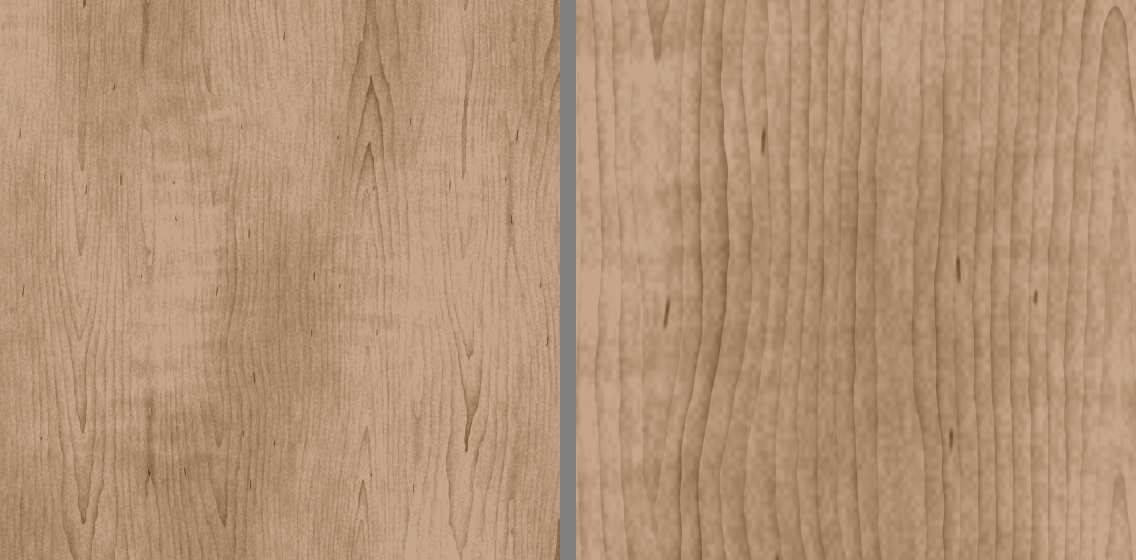
Left: the whole. Right: its middle third, enlarged.
Give the GLSL for this texture, as a Shadertoy shader.

```glsl
// Pale maple veneer: vertical grain lines with cathedral tips, cross ripples and fine pores.

const vec3  LIGHT_WOOD   = vec3(0.772, 0.652, 0.542);
const vec3  STAIN        = vec3(1.0, 1.04, 1.08);  // channel weights of darkening
const float RING_DENSITY = 88.0;    // grain lines per canvas width
const float TIP_ROUNDING = 0.008;   // radius of the cathedral tips
const float TIP_REACH    = 0.045;   // half width of a cathedral
const float RIDGE_BLEND  = 0.03;    // softening between neighbouring cathedrals
const float RING_FADE    = 0.052;   // broad shading inside each ring
const float RING_LINE    = 0.115;   // dark late-wood edge of each ring
const float BLOTCH       = 0.100;
const float RIPPLE       = 0.060;
const float FIBRE        = 0.060;
const float SPECKLE      = 0.075;
const float STREAK       = 0.22;
const vec2  STREAK_GRID  = vec2(17.0, 11.0);
const float STREAK_ODDS  = 0.2;

// Cathedral axes: x position, rings climbed over the canvas height
const int AXIS_COUNT = 5;
const vec2 AXES[AXIS_COUNT] = vec2[AXIS_COUNT](
    vec2(0.155, -7.0), vec2(0.395, -4.5), vec2(0.655, 7.0),
    vec2(0.830, -7.0), vec2(1.005, 6.0));

float hash(vec2 p) {
    vec3 q = fract(p.xyx * 0.1031);
    q += dot(q, q.yzx + 33.33);
    return fract((q.x + q.y) * q.z);
}

float noise(vec2 p) {
    vec2 cell = floor(p), f = fract(p);
    f = f * f * (3.0 - 2.0 * f);
    return mix(mix(hash(cell), hash(cell + vec2(1, 0)), f.x),
               mix(hash(cell + vec2(0, 1)), hash(cell + vec2(1, 1)), f.x), f.y);
}

// Noise centred on zero
float wobble(vec2 p) { return noise(p) - 0.5; }

float bell(float x, float width) { return exp(-x * x / (width * width)); }

float smoothMin(float a, float b, float k) {
    float h = max(k - abs(a - b), 0.0) / k;
    return min(a, b) - 0.25 * h * h * k;
}

// Bends the straight grain, most of all in the swirling middle
vec2 bendGrain(vec2 uv) {
    float swirl = 0.025 + 0.055 * bell(uv.x - 0.42, 0.12);
    uv.x += swirl * wobble(vec2(uv.x * 3.0 + 4.0, uv.y * 3.2 + 1.0));
    uv.x += 0.30 * swirl * wobble(vec2(uv.x * 7.0, uv.y * 8.0 + 20.0));
    return uv;
}

// Growth-ring height: x is the ring number, y the nearness to a cathedral
vec2 growthRings(vec2 p) {
    float axisDistance = 1.0, climb = 0.0, nearness = 0.0;
    for (int i = 0; i < AXIS_COUNT; i++) {
        float dx = p.x - AXES[i].x;
        float reach = bell(dx, TIP_REACH);
        axisDistance = smoothMin(axisDistance, length(vec2(dx, TIP_ROUNDING)), RIDGE_BLEND);
        climb += AXES[i].y * (p.y - 0.5) * reach;
        nearness = max(nearness, reach);
    }
    float ring = RING_DENSITY * axisDistance + climb + 40.0;
    ring += 2.6 * wobble(p * vec2(9.0, 3.2) + 3.0);
    ring += 0.60 * wobble(p * vec2(34.0, 11.0) + 8.0);
    ring += 0.16 * wobble(p * vec2(150.0, 60.0));
    ring += 0.9 * wobble(vec2(ring * 0.45, 5.5));   // uneven ring spacing
    return vec2(ring, nearness);
}

// Each ring darkens slowly, then ends in a sharp edge
float ringShade(vec2 p) {
    vec2 rings = growthRings(p);
    float phase = fract(rings.x);
    float edge = clamp(1.2 * fwidth(rings.x), 0.04, 0.5);
    float shade = RING_FADE * phase * phase + RING_LINE * pow(phase, 5.0);
    float strength = mix(0.35, 1.1, hash(vec2(floor(rings.x), 7.0)));
    strength *= 0.5 + noise(p * vec2(22.0, 5.0) + 31.0);
    return shade * smoothstep(0.0, edge, 1.0 - phase) * strength * (0.85 + 0.6 * rings.y);
}

// Broad tonal patches stretched along the grain
float blotches(vec2 p) {
    float n = 0.58 * noise(p * vec2(6.0, 2.1) + 12.0)
            + 0.28 * noise(p * vec2(15.0, 4.5) + 40.0)
            + 0.14 * noise(p * vec2(45.0, 22.0));
    return smoothstep(0.2, 0.8, n + 0.10 * bell(p.x - 0.42, 0.12));
}

// Patches of curl running across the grain
float ripples(vec2 uv) {
    float patchMask = smoothstep(0.45, 0.75, noise(uv * vec2(6.0, 4.0) + 57.0));
    float bend = 1.6 * noise(uv * vec2(14.0, 5.0));
    return patchMask * wobble(vec2(uv.x * 13.0, uv.y * 78.0 + bend));
}

// Sparse thin dark flecks, one at most per grid cell
float streaks(vec2 uv) {
    vec2 cell = floor(uv * STREAK_GRID);
    vec2 jitter = vec2(hash(cell + 3.0), hash(cell + 71.0));
    vec2 d = uv - (cell + 0.25 + 0.5 * jitter) / STREAK_GRID;
    d.x += (jitter.y - 0.5) * 0.3 * d.y;
    float halfLength = mix(0.004, 0.016, jitter.x);
    float body = smoothstep(0.0018, 0.0004, abs(d.x))
               * smoothstep(halfLength, 0.3 * halfLength, abs(d.y));
    return body * step(hash(cell + 19.0), STREAK_ODDS);
}

void mainImage(out vec4 fragColor, in vec2 fragCoord) {
    vec2 uv = fragCoord / iResolution.y;
    vec2 grain = bendGrain(uv);
    float darkness = BLOTCH * blotches(grain) + ringShade(grain);
    darkness += RIPPLE * ripples(uv);
    darkness += FIBRE * wobble(grain * vec2(260.0, 38.0));
    darkness += SPECKLE * wobble(uv * vec2(410.0, 270.0));
    darkness += STREAK * streaks(uv);
    fragColor = vec4(LIGHT_WOOD - STAIN * max(darkness, 0.0), 1.0);
}
```
